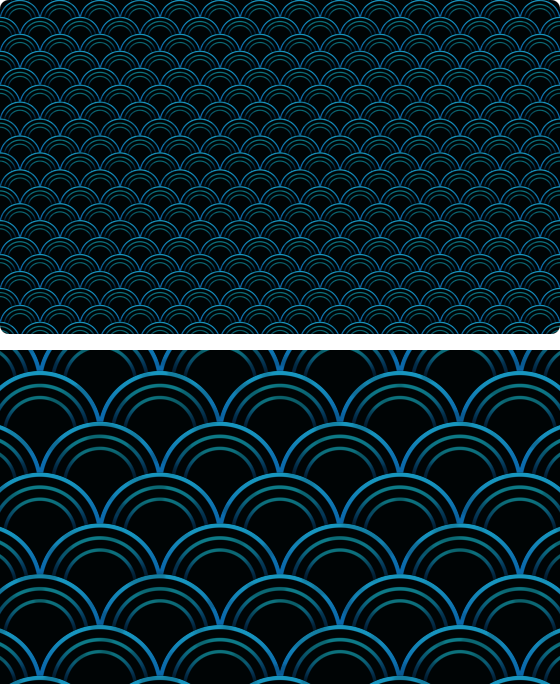
Top, the full canvas; bottom, a detail of the centre.
Give the GLSL for this pattern, as a WebGL 1 fragment shader.

```glsl
precision highp float;

uniform vec2 u_resolution;

float hash(vec2 p) {
  return fract(sin(dot(p, vec2(127.1, 311.7))) * 43758.55);
}

float valueNoise(vec2 p) {
  vec2 cell = floor(p);
  vec2 f = fract(p);
  f = f * f * (3.0 - 2.0 * f);
  return mix(mix(hash(cell), hash(cell + vec2(1.0, 0.0)), f.x),
             mix(hash(cell + vec2(0.0, 1.0)), hash(cell + 1.0), f.x), f.y);
}

float ringCoverage(float dist, float radius, float halfWidth, float soft) {
  return 1.0 - smoothstep(halfWidth - soft, halfWidth + soft, abs(dist - radius));
}

// One scale: a dark disc of radius 0.5 with three glowing arcs
vec3 scaleColor(vec2 q, float soft, float wear) {
  float dist = length(q);
  float rise = q.y / max(dist, 0.001);
  float crest = smoothstep(0.25, 1.0, rise);
  float fade = smoothstep(-0.3, 0.75, rise) * wear;

  vec3 color = vec3(0.0, 0.014, 0.018);
  vec3 innerColor = mix(vec3(0.02, 0.26, 0.44), vec3(0.05, 0.48, 0.53), crest);
  color = mix(color, innerColor * 0.92, ringCoverage(dist, 0.295, 0.014, soft) * fade);
  color = mix(color, innerColor, ringCoverage(dist, 0.395, 0.015, soft) * fade);

  vec3 outerColor = mix(vec3(0.04, 0.41, 0.67), vec3(0.09, 0.59, 0.75), crest);
  return mix(color, outerColor * wear, ringCoverage(dist, 0.5, 0.018, soft));
}

void main() {
  // Fourteen scales across, measured down from the top edge
  float unit = 14.0 / u_resolution.x;
  vec2 size = u_resolution * unit;
  vec2 p = gl_FragCoord.xy * unit;
  p.y = size.y - p.y;

  float soft = 0.75 * unit;
  float rowStep = 0.4235;
  float frontRow = floor((p.y + 0.01 + soft) / rowStep);
  float wear = 0.84 + 0.16 * smoothstep(0.15, 0.5, valueNoise(p * 9.0));
  vec3 color = vec3(0.0, 0.014, 0.018);

  // Overlapping rows, from back to front
  for (int i = 3; i >= 0; i--) {
    float row = frontRow - float(i);
    float shift = 0.5 * mod(row, 2.0);
    vec2 q = vec2(fract(p.x + shift) - 0.5, 0.51 + row * rowStep - p.y);
    float disc = 1.0 - smoothstep(0.518 - soft, 0.518 + soft, length(q));
    color = mix(color, scaleColor(q, soft, wear), disc);
  }

  // Rounded panel corners
  vec2 corner = abs(p - 0.5 * size) - 0.5 * size + 0.22;
  float panel = length(max(corner, 0.0)) - 0.22;
  color = mix(color, vec3(1.0), smoothstep(-soft, soft, panel) * step(0.0, min(corner.x, corner.y)));

  gl_FragColor = vec4(color, 1.0);
}
```
